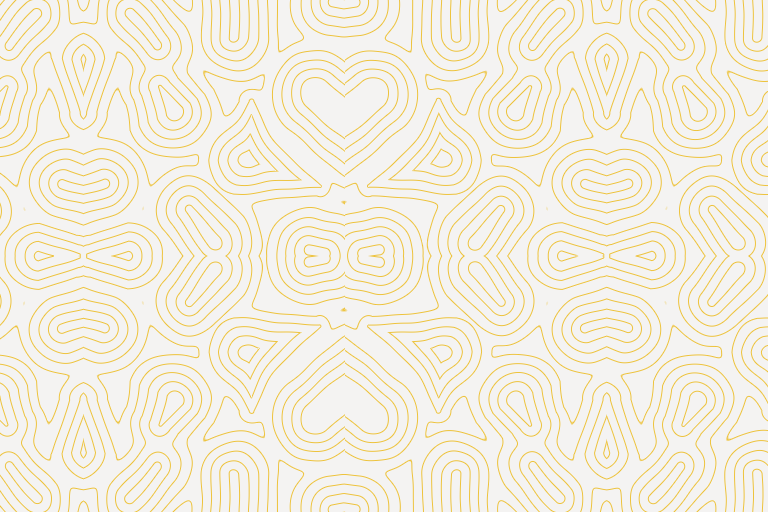
Reproduce this pattern procedurally as a WebGL 2 fragment shader.

```glsl
#version 300 es
precision highp float;
// Fine golden contour lines on off-white, mirrored into a kaleidoscopic tile.

// Lengths are in hundredths of the canvas height.
#define CENTER vec2(67.4, 50.0)
#define HALF_TILE vec2(51.1, 50.0)
#define LINE_GAP 1.85
#define LINE_WIDTH 0.19
#define BLEND 0.9
#define WOBBLE 0.9
#define VARIATION 0.25
#define SEAM_JOG 0.25
#define PAPER vec3(0.957, 0.953, 0.949)
#define GOLD vec3(0.93, 0.76, 0.22)

uniform vec2 u_resolution;
out vec4 fragColor;

vec2 hashGradient(vec2 cell) {
    vec2 s = vec2(dot(cell, vec2(127.1, 311.7)), dot(cell, vec2(269.5, 183.3)));
    return fract(sin(s) * 43758.5) * 2.0 - 1.0;
}

float gradientNoise(vec2 p) {
    vec2 i = floor(p), f = fract(p);
    vec2 w = f * f * f * (f * (f * 6.0 - 15.0) + 10.0);
    vec2 e = vec2(1.0, 0.0);
    float bottom = mix(dot(hashGradient(i), f),
                       dot(hashGradient(i + e.xy), f - e.xy), w.x);
    float top = mix(dot(hashGradient(i + e.yx), f - e.yx),
                    dot(hashGradient(i + e.xx), f - e.xx), w.x);
    return mix(bottom, top, w.y);
}

vec2 noise2(vec2 p) {
    return vec2(gradientNoise(p), gradientNoise(p + 37.3));
}

// Weight of a ridge from a to b; taper narrows its rings toward b.
float hill(vec2 p, vec2 a, vec2 b, float radius, float taper) {
    vec2 axis = b - a;
    float t = clamp(dot(p - a, axis) / dot(axis, axis), 0.0, 1.0);
    float d = length(p - a - axis * t) + taper * t - radius;
    return exp(-max(d, 0.0) / BLEND);
}

// Smoothly blended distance to the ridges of one quarter tile.
float relief(vec2 p) {
    p += WOBBLE * noise2(p * 0.13);
    float sum = 0.0;
    // Central box and the leaves beside it
    sum += hill(p, vec2(3.4, 0.3), vec2(6.8, 1.0), 0.0, 0.0);
    sum += hill(p, vec2(25.3, 3.0), vec2(30.5, 9.0), 0.5, 0.6);
    // Three-cornered eye
    sum += hill(p, vec2(19.5, 19.0), vec2(4.9, 13.7), 0.0, 6.2);
    sum += hill(p, vec2(18.9, 18.6), vec2(18.6, 30.3), 0.0, 6.0);
    // Heart and the dome above it
    sum += hill(p, vec2(5.5, 31.6), vec2(-5.0, 22.8), 2.2, 0.0);
    sum += hill(p, vec2(0.0, 49.2), vec2(2.4, 49.5), 0.0, 0.0);
    // Tall oval, sliver and drop
    sum += hill(p, vec2(21.5, 50.0), vec2(21.5, 42.6), 0.0, 0.0);
    sum += hill(p, vec2(42.0, 47.5), vec2(36.4, 41.0), 0.0, 0.0);
    sum += hill(p, vec2(33.6, 28.3), vec2(36.0, 33.0), 0.9, 1.5);
    // Pointed oval, chevron and bow on the outer axis
    sum += hill(p, vec2(52.1, 38.5), vec2(52.1, 28.0), 0.6, 3.5);
    sum += hill(p, vec2(47.0, 14.4), vec2(53.0, 12.4), 0.0, 0.0);
    sum += hill(p, vec2(42.4, 0.0), vec2(50.0, 0.0), 0.0, 2.5);
    return max(-BLEND * log(sum), 0.0);
}

// Mirrors the plane into one quarter tile, with a slight jog at the seam.
vec2 foldTile(vec2 p) {
    vec2 period = 2.0 * HALF_TILE;
    vec2 local = mod(p + HALF_TILE, period) - HALF_TILE;
    vec2 q = abs(local);
    q.x += sign(local.x) * SEAM_JOG * max(0.0, 1.0 - q.x / 12.0);
    return q;
}

void main() {
    float pixel = 100.0 / u_resolution.y;
    vec2 p = gl_FragCoord.xy * pixel - CENTER;
    vec2 q = foldTile(p) + VARIATION * noise2(p * 0.05 + 11.0);

    // Height and slope, sampled inside the folded tile
    vec2 e = vec2(0.05, 0.0);
    float h = relief(q);
    vec2 slope = (vec2(relief(q + e.xy), relief(q + e.yx)) - h) / e.x;

    // Distance to the nearest contour, box-filtered over a pixel
    float d = (fract(h / LINE_GAP) - 0.5) * LINE_GAP / max(length(slope), 0.4);
    vec2 edges = (d + vec2(0.5, -0.5) * LINE_WIDTH) / pixel + 0.5;
    edges = clamp(edges, 0.0, 1.0);
    fragColor = vec4(mix(PAPER, GOLD, edges.x - edges.y), 1.0);
}
```
